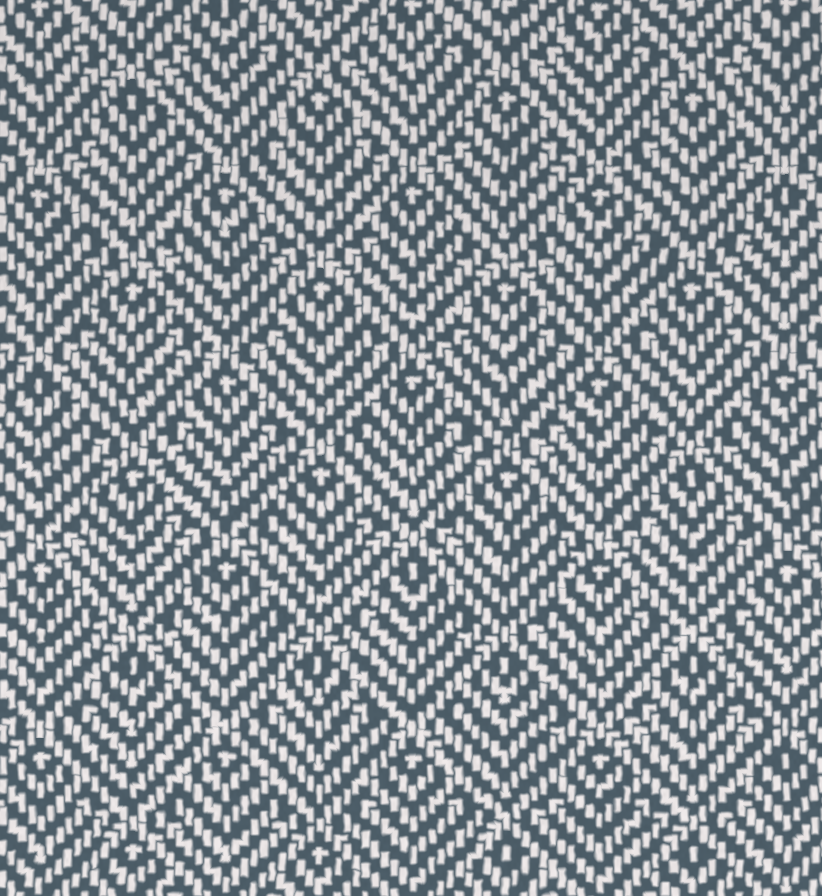
Give the GLSL for this pattern, as a Shadertoy shader.

```glsl
// Woven fabric of staggered diamonds, each filled with nested V chevrons of pale stitches.
// Two half-offset diamond lattices share one grid of stitch columns; the nearest stitch
// in each column is drawn as a rounded box with hashed size, shift and joining floats.

const float ROWS = 95.4;           // stitch units down the canvas
const float COLUMNS = 96.0;        // stitch units across one canvas height
const vec2 ORIGIN = vec2(4.19, 6.8);
const float PERIOD = 20.0;         // diamond width and height in stitch units
const float HALF_PERIOD = 10.0;
const float CHEVRON_STEP = PERIOD / 6.0;
const float EDGE_INSET = 1.0;      // gap between stitch centres and diamond edges
const float FAR = 100.0;
const vec3 GROUND = vec3(0.29, 0.355, 0.395);
const vec3 THREAD = vec3(0.905, 0.885, 0.885);

float hash(vec2 p) {
    return fract(sin(dot(p, vec2(127.1, 311.7))) * 43758.5453);
}

float noise(vec2 p) {
    vec2 i = floor(p), f = fract(p);
    f = f * f * (3.0 - 2.0 * f);
    return mix(mix(hash(i), hash(i + vec2(1, 0)), f.x),
               mix(hash(i + vec2(0, 1)), hash(i + vec2(1, 1)), f.x), f.y);
}

float roundedBox(vec2 p, vec2 halfSize, float radius) {
    vec2 d = abs(p) - halfSize + radius;
    return length(max(d, 0.0)) + min(max(d.x, d.y), 0.0) - radius;
}

// Distance to the nearest stitch of one lattice within one column.
float stitchDistance(vec2 p, float column, float shift) {
    float dx = mod(column + shift + HALF_PERIOD, PERIOD) - HALF_PERIOD;
    float reach = abs(dx);
    float last = floor((PERIOD - 2.0 * reach - 2.0 * EDGE_INSET) / CHEVRON_STEP + 0.01);
    if (last < 0.0) return FAR;

    // Height above the lower edge of the diamond, then the chevron index
    float y = p.y + shift;
    float row = floor(y / PERIOD + 0.5);
    float height = y - PERIOD * row + HALF_PERIOD - reach - EDGE_INSET;
    float chevron = clamp(floor(height / CHEVRON_STEP + 0.5), 0.0, last);
    vec2 q = vec2(p.x - column, height - chevron * CHEVRON_STEP);

    // Hand-woven variation
    vec2 id = vec2(column, row * 7.0 + chevron + shift * 13.3);
    float chance = hash(id + 5.3);
    q -= vec2(0.12, 0.28) * (vec2(hash(id), hash(id + 17.9)) - 0.5);
    float width = (dx < 0.0 ? 0.42 : 0.37) + 0.11 * (hash(id + 31.7) - 0.5);
    float tall = 0.86 + 0.24 * (hash(id + 47.1) - 0.5);
    float d = roundedBox(q, vec2(width, tall), 0.2);

    // Floats: caps at the apex, hooks near the sides, occasional joins along an arm
    float inward = -sign(dx);
    if (reach < 0.5 && chevron == last && chance < 0.7)
        d = min(d, roundedBox(q - vec2(0.15, 0.35), vec2(0.9, 0.32), 0.2));
    else if (reach > 4.5 && chevron == last && chance < 0.5)
        d = min(d, roundedBox(q - vec2(0.5 * inward, 0.5), vec2(0.65, 0.32), 0.2));
    else if (chance < (dx < 0.0 ? 0.22 : 0.1))
        d = min(d, roundedBox(q - vec2(0.5 * inward, -0.5), vec2(0.55, 0.36), 0.15));
    return d;
}

float weaveDistance(vec2 p) {
    float nearest = FAR;
    float middle = floor(p.x + 0.5);
    for (int i = -1; i <= 1; i++) {
        float column = middle + float(i);
        nearest = min(nearest, stitchDistance(p, column, 0.0));
        nearest = min(nearest, stitchDistance(p, column, HALF_PERIOD));
    }
    return nearest;
}

void mainImage(out vec4 fragColor, in vec2 fragCoord) {
    vec2 canvas = fragCoord / iResolution.y;
    vec2 p = canvas * vec2(COLUMNS, ROWS) - ORIGIN;

    // Slight drift and ragged thread outlines
    vec2 drift = vec2(noise(p * 0.12), noise(p * 0.12 + 40.0)) - 0.5;
    vec2 ragged = vec2(noise(p * 1.6), noise(p * 1.6 + 70.0)) - 0.5;
    float d = weaveDistance(p + 0.5 * drift + 0.2 * ragged);

    float softness = max(0.24, 0.75 * COLUMNS / iResolution.y);
    float cover = 1.0 - smoothstep(-softness, softness, d);

    // Fine grain and gentle light falling off towards the top
    float grain = 1.0 + 0.05 * (noise(p * vec2(3.0, 2.0)) - 0.5);
    float light = mix(1.02, 0.95, smoothstep(0.3, 1.0, canvas.y));
    fragColor = vec4(mix(GROUND, THREAD, cover) * grain * light, 1.0);
}
```
